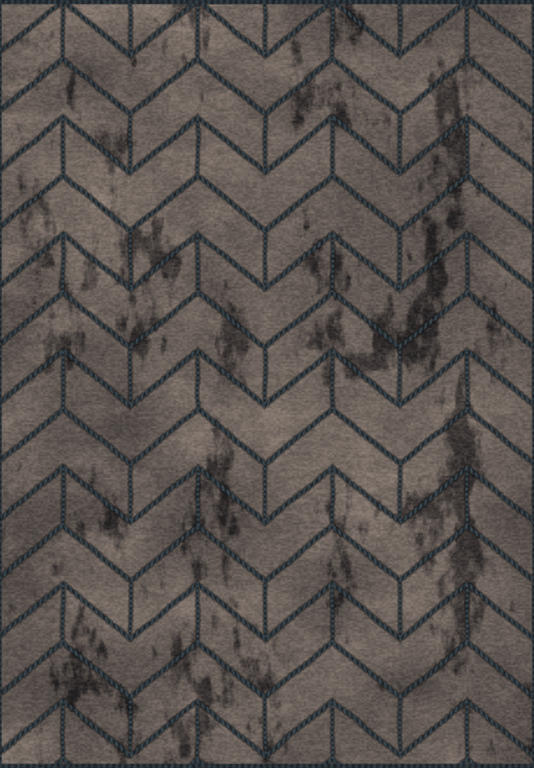
This pattern is drawn by a Shadertoy shader. Its source:

```glsl
float hash(vec2 p) {
    vec3 q = fract(vec3(p.xyx) * 0.1031);
    q += dot(q, q.yzx + 33.33);
    return fract((q.x + q.y) * q.z);
}

float noise(vec2 p) {
    vec2 i = floor(p), f = fract(p);
    f = f * f * (3.0 - 2.0 * f);
    return mix(mix(hash(i), hash(i + vec2(1, 0)), f.x),
               mix(hash(i + vec2(0, 1)), hash(i + vec2(1, 1)), f.x), f.y);
}

float fbm(vec2 p) {
    float sum = 0.0, weight = 0.5;
    for (int i = 0; i < 5; i++) {
        sum += weight * noise(p);
        p = mat2(1.6, 0.9, -0.9, 1.6) * p + 17.3;
        weight *= 0.55;
    }
    return sum / 1.055;
}

// Streaked dark stains gathered along wavering vertical tracks
float stainAmount(vec2 p) {
    float sway = 0.05 * (noise(p * vec2(3.0, 5.0) + 4.0) - 0.5);
    float track = pow(0.5 + 0.5 * cos(6.2832 * (p.x + sway - 0.305) / 0.14), 2.0);
    track *= smoothstep(0.18, 0.3, p.x) * smoothstep(0.02, 0.3, p.y)
           * (1.0 - smoothstep(0.65, 0.95, p.y));
    float blots = 0.6 * fbm(p * vec2(20.0, 9.0) + 31.0) + 0.4 * fbm(p * vec2(75.0, 38.0));
    return smoothstep(0.57, 0.72, blots + 0.13 * track);
}

vec3 pileColor(vec2 p) {
    float cloud = fbm(p * vec2(7.0, 9.0) + 8.0);
    float sheen = smoothstep(0.5, 0.72, fbm(p * vec2(17.0, 24.0) + 51.0));
    float grain = noise(p * vec2(330.0, 430.0)) + 0.6 * noise(p * vec2(130.0, 390.0) + 9.0) - 0.8;
    float tone = 0.67 + 0.65 * (cloud - 0.5) + 0.24 * grain;
    tone += sheen * (0.17 - 0.16 * p.x);
    tone -= 0.52 * stainAmount(p);
    return mix(vec3(0.13, 0.12, 0.125), vec3(0.53, 0.48, 0.445), clamp(tone, 0.0, 1.15));
}

void mainImage(out vec4 fragColor, in vec2 fragCoord) {
    vec2 p = fragCoord / iResolution.y;
    float width = iResolution.x / iResolution.y;
    float pixel = 1.0 / iResolution.y;

    // Stacked zigzags, joined by uprights on alternating columns
    vec2 q = p + 0.0022 * (vec2(noise(p * 45.0), noise(p * 45.0 + 70.0)) - 0.5);
    float column = (q.x + 0.0056) / 0.0877;
    float row = (1.0 - q.y - 0.0768 - 0.0716 * abs(mod(column, 2.0) - 1.0)) / 0.07598;
    float zigzag = abs(fract(row + 0.5) - 0.5) * 0.07598 * 0.775;
    float upright = abs(fract((column - floor(row)) * 0.5 + 0.5) - 0.5) * 2.0 * 0.0877;

    // Cord stitches and their shadow
    float along = zigzag < upright ? p.x : p.y;
    float stitch = 0.5 + 0.5 * cos(6.2832 * along / 0.0066);
    float cord = min(zigzag - 0.0024, upright - 0.0018) - 0.0007 * (stitch - 0.5);
    vec3 color = pileColor(p);
    color *= 1.0 - 0.4 * (1.0 - smoothstep(0.0, 0.0032, cord));
    float fiber = noise(p * 420.0);
    vec3 cordColor = mix(vec3(0.09, 0.12, 0.14), vec3(0.25, 0.30, 0.33),
                         0.65 * stitch + 0.35 * fiber);
    color = mix(color, cordColor, 1.0 - smoothstep(-pixel, pixel, cord));

    // Bound edges, thicker at the ends than at the sides
    float ends = min(p.y, 1.0 - p.y) - 0.0055;
    float sides = min(p.x, width - p.x) - 0.0022;
    float binding = 0.5 + 0.5 * cos(6.2832 * (ends < sides ? p.x : p.y) / 0.008);
    vec3 bindingColor = mix(vec3(0.09, 0.11, 0.13), vec3(0.23, 0.28, 0.31),
                            0.5 * binding + 0.4 * fiber);
    color = mix(color, bindingColor, 1.0 - smoothstep(-pixel, pixel, min(ends, sides)));

    fragColor = vec4(color, 1.0);
}
```
